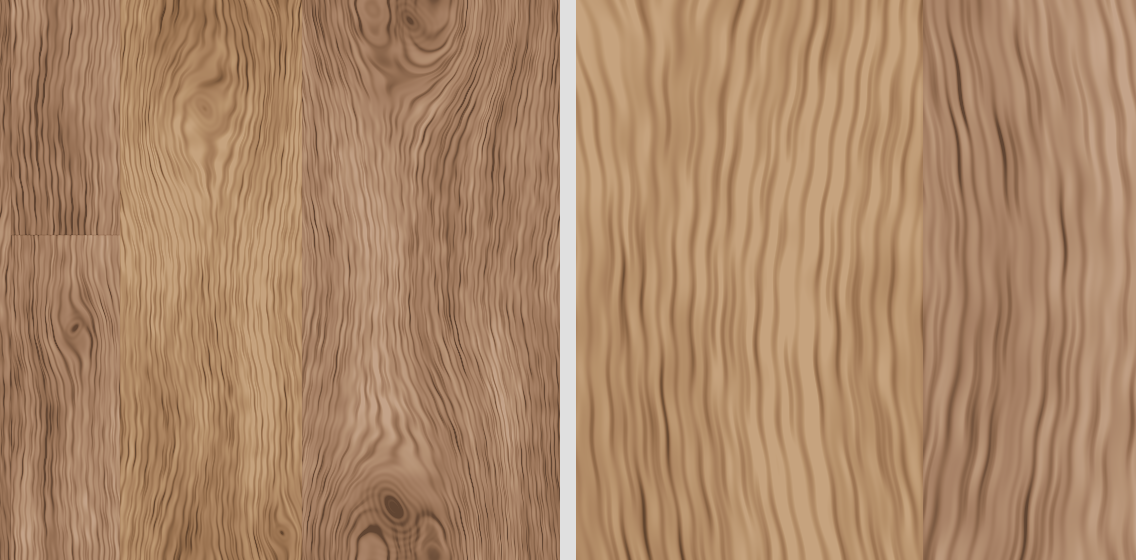
Left, the full canvas; right, a detail of the centre.
A Shadertoy shader for this texture:

```glsl
const float TAU = 6.2831853;

// Boards: left margin, then edges measured from it
const float MARGIN = 0.02;
const float EDGE_A = 0.195;
const float EDGE_B = 0.52;
const float JOINT_Y = 0.58;
const float JOINT_WIDTH = 0.0025;
const vec3 BOARD_TONE = vec3(-0.1, 0.55, -0.05);

// Grain
const float RIBS = 88.0;
const float RIB_DEPTH = 1.6;
const vec2 PORE_CELLS = vec2(150.0, 11.0);
const float PORE_DEPTH = 1.7;
const float PORE_SHARE = 0.42;
const float RING_SPACING = 0.011;
const float MEAN_TONE = 3.2;

// Knots: centre, reach, darkness
const int KNOT_COUNT = 5;
const vec4 KNOTS[KNOT_COUNT] = vec4[](
    vec4(0.70, 0.09, 0.170, 1.0),
    vec4(0.73, 0.96, 0.110, 0.6),
    vec4(0.37, 0.81, 0.110, 0.5),
    vec4(0.135, 0.415, 0.055, 0.8),
    vec4(0.505, 0.05, 0.040, 0.8));

// Wood colours, dark to light
const vec3 WOOD[6] = vec3[](
    vec3(0.38, 0.27, 0.19), vec3(0.52, 0.38, 0.27), vec3(0.60, 0.45, 0.33),
    vec3(0.66, 0.51, 0.39), vec3(0.71, 0.57, 0.44), vec3(0.77, 0.64, 0.52));
const vec3 WARM_TINT = vec3(1.01, 1.0, 0.95);
const vec3 COOL_TINT = vec3(1.0, 1.0, 1.03);

float hash(vec2 p) {
    vec3 q = fract(p.xyx * 0.1031);
    q += dot(q, q.yzx + 33.33);
    return fract((q.x + q.y) * q.z);
}

// Signed value noise that wraps after a whole number of cells
float noise(vec2 p, vec2 cells, float seed) {
    p *= cells;
    vec2 i = floor(p), f = p - i;
    f = f * f * (3.0 - 2.0 * f);
    vec2 a = mod(i, cells) + seed, b = mod(i + 1.0, cells) + seed;
    float low = mix(hash(a), hash(vec2(b.x, a.y)), f.x);
    float high = mix(hash(vec2(a.x, b.y)), hash(b), f.x);
    return 2.0 * mix(low, high, f.y) - 1.0;
}

int boardAt(float x) {
    float b = fract(x - MARGIN);
    return b < EDGE_A ? 0 : (b < EDGE_B ? 1 : 2);
}

// Thin dark streaks, one candidate per staggered cell
float pores(vec2 g, float seed) {
    vec2 p = g * PORE_CELLS;
    float column = mod(floor(p.x), PORE_CELLS.x);
    p.y += hash(vec2(column, seed));
    vec2 id = vec2(column, mod(floor(p.y), PORE_CELLS.y)) + seed;
    vec2 f = fract(p);
    float centre = mix(0.35, 0.65, hash(id + 7.3));
    float across = 1.0 - smoothstep(0.05, 0.35, abs(f.x - centre));
    float along = smoothstep(0.0, 0.3, f.y) * smoothstep(1.0, 0.6, f.y);
    return across * along * step(hash(id), PORE_SHARE);
}

void mainImage(out vec4 fragColor, in vec2 fragCoord) {
    vec2 uv = fragCoord / iResolution.xy;
    int board = boardAt(uv.x);
    float seed = 17.0 * float(board) + 3.0;

    // The left board starts and ends at its joint; the others run on
    float fromJoint = fract(uv.y - JOINT_Y);
    vec2 g = uv;
    if (board == 0) g = vec2(uv.x + 0.03 * fromJoint, fromJoint * 0.9);

    // Slow bends of the grain
    g.x += 0.012 * sin(TAU * (uv.y + uv.x) + seed)
         + 0.005 * sin(TAU * (3.0 * uv.y - uv.x) + 2.0 * seed)
         + 0.0008 * sin(TAU * (22.0 * uv.y + 7.0 * uv.x));

    // Knots push the grain aside and add shade, rings and a pit
    float shade = 0.0, core = 0.0;
    for (int k = 0; k < KNOT_COUNT; k++) {
        vec4 knot = KNOTS[k];
        if (boardAt(knot.x) != board) continue;
        vec2 d = fract(uv - knot.xy + 0.5) - 0.5;
        float reach = exp(-dot(d * d, vec2(1.0, 0.5)) / (knot.z * knot.z));
        g.x -= 0.95 * d.x * reach;
        vec2 w = d + 0.05 * knot.z * sin(d.yx * 7.0 / knot.z + seed);
        float r = length(w * vec2(1.0, 0.85));
        float q = r / (0.32 * knot.z);
        float heart = exp(-q * q);
        float ring = sin(TAU * r / RING_SPACING + 2.0 * noise(uv, vec2(40.0), seed));
        shade += knot.w * (0.7 * reach + heart * (1.2 + 0.6 * ring) + 2.0 * exp(-14.0 * q * q));
        core = max(core, heart);
    }

    // Broad stains, bands and fibres
    float tone = MEAN_TONE + BOARD_TONE[board] - shade;
    tone += 1.2 * noise(g, vec2(9.0, 3.0), seed);
    tone += 0.9 * noise(g, vec2(32.0, 4.0), seed + 40.0);
    float fibres = 0.8 * noise(g, vec2(210.0, 36.0), seed + 80.0);

    // Ribs: narrow dark lines that fade in and out
    float drift = 0.7 * noise(g, vec2(24.0, 5.0), seed + 120.0);
    float rib = 0.5 + 0.5 * sin(TAU * (RIBS * g.x + drift));
    float strength = 1.0 + 0.8 * noise(g, vec2(60.0, 10.0), seed + 160.0);
    float lines = RIB_DEPTH * strength * (rib * rib * rib - 0.31);
    tone += (1.0 - core) * (fibres - lines - PORE_DEPTH * pores(g, seed + 200.0));

    // The left board is stained above its joint
    if (board == 0) {
        float stain = 0.9 + 0.6 * noise(uv, vec2(16.0, 12.0), seed);
        tone -= stain * (1.0 - smoothstep(0.25, 0.55, fromJoint));
    }

    // Joints between boards
    float bx = fract(uv.x - MARGIN);
    float gap = min(min(bx, 1.0 - bx), min(abs(bx - EDGE_A), abs(bx - EDGE_B)));
    if (board == 0) gap = min(gap, min(fromJoint, 1.0 - fromJoint));
    tone -= 0.8 * (1.0 - smoothstep(0.0, JOINT_WIDTH, gap));

    // Tone to wood colour
    tone = clamp(tone, 0.0, 4.999);
    int step0 = int(tone);
    vec3 color = mix(WOOD[step0], WOOD[step0 + 1], fract(tone));
    color *= board == 1 ? WARM_TINT : COOL_TINT;
    fragColor = vec4(color, 1.0);
}
```
